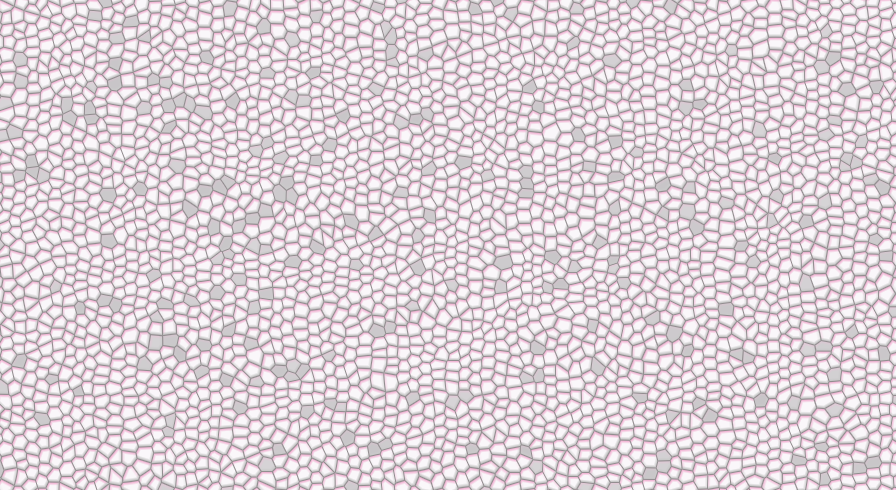
This pattern is drawn by a Shadertoy shader. Its source:

```glsl
#define CELLS_PER_HEIGHT 38.0
#define CELL_STEP vec2(0.96, 0.90)
#define JITTER 0.62
#define WARP 0.6
#define WARP_FREQUENCY 0.2
#define LINE_HALF_WIDTH 0.042
#define BLUSH_REACH 0.26
#define SHADE_REACH 0.26
#define GREY_CELL_SHARE 0.075
#define LIGHT_DIR vec2(-0.34, 0.94)

const vec3 WHITE = vec3(0.98, 0.97, 0.98);
const vec3 BLUSH = vec3(0.95, 0.72, 0.84);
const vec3 SHADE = vec3(0.79, 0.79, 0.79);
const vec3 GREY_CELL = vec3(0.80, 0.79, 0.80);
const vec3 LINE = vec3(0.575, 0.555, 0.565);

vec2 hash2(vec2 cell) {
    vec3 q = fract(cell.xyx * vec3(0.1031, 0.1030, 0.0973));
    q += dot(q, q.yzx + 33.33);
    return fract((q.xx + q.yz) * q.zy);
}

float slope(vec2 corner, vec2 offset) {
    return dot(2.0 * hash2(corner) - 1.0, offset);
}

float gradientNoise(vec2 p) {
    vec2 i = floor(p), f = fract(p);
    vec2 u = f * f * f * (f * (6.0 * f - 15.0) + 10.0);
    vec2 e = vec2(1.0, 0.0);
    return mix(mix(slope(i, f), slope(i + e, f - e), u.x),
               mix(slope(i + e.yx, f - e.yx), slope(i + 1.0, f - 1.0), u.x), u.y);
}

// Staggered columns give a hexagonal base that the jitter loosens.
float columnShift(float column) {
    return 0.5 * mod(column, 2.0);
}

vec2 cellCentre(vec2 cell) {
    vec2 pos = cell + 0.5 + JITTER * (hash2(cell) - 0.5);
    pos.y += columnShift(cell.x);
    return pos * CELL_STEP;
}

vec2 nearestCell(vec2 p) {
    vec2 grid = p / CELL_STEP;
    vec2 best = vec2(0.0);
    float bestDist = 1e5;
    for (int i = -2; i <= 2; i++) {
        float x = floor(grid.x) + float(i);
        float row = floor(grid.y - columnShift(x));
        for (int j = -1; j <= 1; j++) {
            vec2 cell = vec2(x, row + float(j));
            vec2 toCentre = cellCentre(cell) - p;
            float dist = dot(toCentre, toCentre);
            if (dist < bestDist) {
                bestDist = dist;
                best = cell;
            }
        }
    }
    return best;
}

// Flat next to the border, then fading out at the given reach.
float bevel(float facing, float dist, float reach) {
    return clamp(1.4 * facing, 0.0, 1.0) * clamp(1.5 * (1.0 - dist / reach), 0.0, 1.0);
}

void mainImage(out vec4 fragColor, in vec2 fragCoord) {
    float pixel = CELLS_PER_HEIGHT / iResolution.y;
    vec2 p = fragCoord * pixel;
    vec2 q = p * WARP_FREQUENCY;
    p += WARP * vec2(gradientNoise(q), gradientNoise(q + 53.7));
    vec2 home = nearestCell(p);
    vec2 centre = cellCentre(home);

    // Walk the borders: nearest distance, plus bevels on lit and unlit sides.
    float edge = 1e5, blush = 0.0, shade = 0.0;
    for (int j = -2; j <= 2; j++) {
        for (int i = -2; i <= 2; i++) {
            if (i == 0 && j == 0) continue;
            vec2 other = cellCentre(home + vec2(i, j));
            vec2 normal = normalize(other - centre);
            float dist = dot(0.5 * (centre + other) - p, normal);
            float facing = dot(normal, LIGHT_DIR);
            edge = min(edge, dist);
            blush = max(blush, bevel(facing, dist, BLUSH_REACH));
            shade = max(shade, bevel(-facing, dist, SHADE_REACH));
        }
    }

    // Some tiles are grey, each to its own degree, in loose clusters.
    vec2 pick = hash2(home + 71.0);
    float share = GREY_CELL_SHARE * (1.0 + 1.5 * gradientNoise(home * 0.13 + 7.3));
    float grey = step(pick.x, share) * mix(0.75, 1.1, pick.y);
    vec3 color = mix(WHITE, GREY_CELL, grey);
    color = mix(color, BLUSH, blush * (1.0 - 0.8 * clamp(grey, 0.0, 1.0)));
    color = mix(color, SHADE, shade);

    // Antialiased joints
    float joint = clamp((LINE_HALF_WIDTH - edge) / pixel + 0.5, 0.0, 1.0);
    fragColor = vec4(mix(color, LINE, joint), 1.0);
}
```
